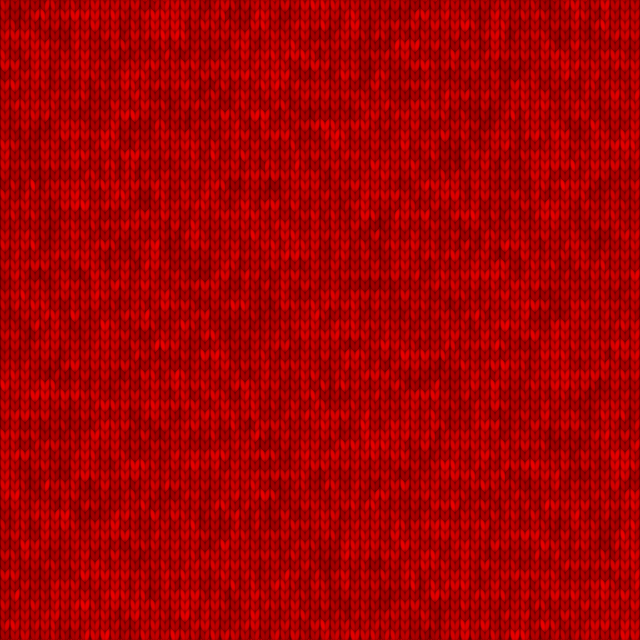
Reproduce this texture procedurally as a Shadertoy shader.

```glsl
float hash(vec2 p) {
    p = fract(p * vec2(0.1031, 0.1137));
    p += dot(p, p.yx + 33.33);
    return fract((p.x + p.y) * p.x * 19.19);
}

float valueNoise(vec2 p) {
    vec2 cell = floor(p);
    vec2 f = fract(p);
    f = f * f * (3.0 - 2.0 * f);
    float low = mix(hash(cell), hash(cell + vec2(1, 0)), f.x);
    float high = mix(hash(cell + vec2(0, 1)), hash(cell + vec2(1, 1)), f.x);
    return mix(low, high, f.y);
}

// Heathered yarn: short runs along each row and single strands
float yarnTone(float strand, float row) {
    float run = valueNoise(vec2(strand * 0.53 + 40.0 * hash(vec2(row, 7.0)), row + 20.0));
    float single = hash(vec2(strand + 90.0, row + 31.0));
    return 0.7 + 0.22 * (run - 0.5) + 0.1 * (single - 0.5);
}

void mainImage(out vec4 fragColor, in vec2 fragCoord) {
    // One unit is one stitch, 64 across and down
    vec2 p = fragCoord / iResolution.y * 64.0;
    float softness = 1.5 * 64.0 / iResolution.y;
    float strand = floor(p.x * 2.0);
    float fromSpine = abs(fract(p.x) - 0.5);

    // Slanted leaves of neighbouring rows overlap; the highest is visible
    float height = -4.0;
    float tone = 0.0;
    for (int i = -1; i <= 1; i++) {
        float row = floor(p.y) + float(i);
        float y = p.y - row - 0.5;
        vec2 leaf = vec2(fromSpine - 0.23 - 0.2 * y, y) / vec2(0.27, 0.74);
        float leafHeight = 1.0 - dot(leaf, leaf);
        float cover = smoothstep(-softness, softness, leafHeight - height);
        tone = mix(tone, yarnTone(strand, row), cover);
        height = max(height, leafHeight);
    }

    // Rounded yarn with a darker groove between columns
    float light = mix(0.7, 1.09, smoothstep(0.0, 0.9, height));
    light -= 0.14 * smoothstep(0.32, 0.5, fromSpine);
    fragColor = vec4(clamp(tone * light, 0.0, 1.0), 0.0, 0.0, 1.0);
}
```
